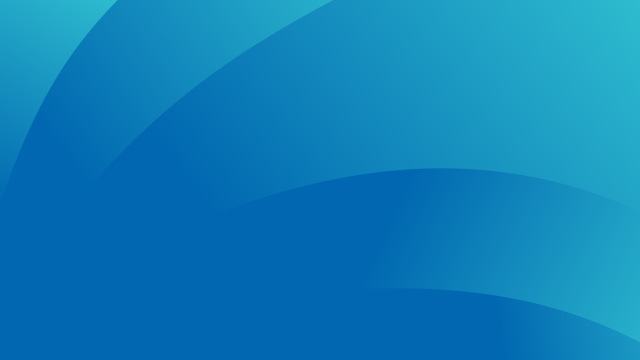
A WebGL 1 fragment shader for this background:

```glsl
precision highp float;
// Overlapping curved sheets in blue and teal, stacked from back to front.
// Each sheet fills the area below a cubic curve and carries its own linear
// gradient, so a dark sheet meets the bright end of the one behind it.

uniform vec2 u_resolution;

// Blue-to-teal ramp running from one point to another.
vec3 ramp(vec2 p, vec2 start, vec2 end) {
  vec2 axis = end - start;
  float t = clamp(dot(p - start, axis) / dot(axis, axis), 0.0, 1.0);
  return mix(vec3(0.0, 0.405, 0.69), vec3(0.18, 0.735, 0.81), t);
}

// Coverage below the cubic through anchor; coef = slope, bend, skew.
float below(vec2 p, vec2 anchor, vec3 coef) {
  float d = p.x - anchor.x;
  float height = anchor.y + d * (coef.x + d * (coef.y + d * coef.z));
  float slope = coef.x + d * (2.0 * coef.y + 3.0 * d * coef.z);
  float dist = (height - p.y) / sqrt(1.0 + slope * slope);
  return clamp(0.5 + dist * u_resolution.y, 0.0, 1.0);
}

void main() {
  // Canvas height is one unit.
  vec2 p = gl_FragCoord.xy / u_resolution.y;

  // Back sheet in the upper left corner.
  vec3 color = ramp(p, vec2(0.0, 0.421), vec2(0.324, 1.0));

  // Two steep sheets rising to the top edge.
  color = mix(color, ramp(p, vec2(0.197, 0.537), vec2(0.995, 1.139)),
              below(p, vec2(0.1157, 0.7106), vec3(1.917, -3.607, 4.871)));
  color = mix(color, ramp(p, vec2(0.498, 0.514), vec2(1.519, 1.326)),
              below(p, vec2(0.625, 0.8194), vec3(0.697, -0.423, 0.334)));

  // Two low arches falling to the right edge.
  color = mix(color, ramp(p, vec2(1.069, 0.375), vec2(1.889, -0.002)),
              below(p, vec2(1.227, 0.5324), vec3(0.0, -0.361, -0.064)));
  color = mix(color, ramp(p, vec2(1.382, 0.086), vec2(2.023, 0.185)),
              below(p, vec2(1.0995, 0.1991), vec3(0.0, -0.216, -0.162)));

  gl_FragColor = vec4(color, 1.0);
}
```
